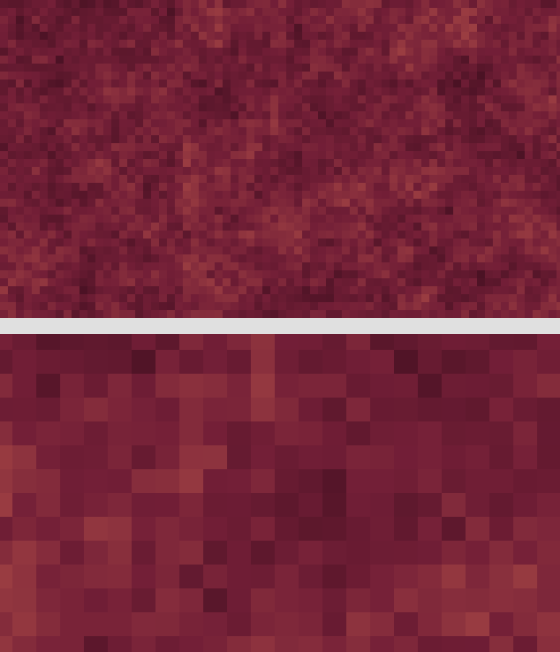
Top, the full canvas; bottom, a detail of the centre.
Write a WebGL 2 fragment shader that draws this texture.

```glsl
#version 300 es
precision highp float;
// Wine-red mosaic of square tiles on a regular grid, forty rows high.
// Each tile takes one flat tone: its own random value plus two layers of
// smooth noise that gather tiles into soft lighter and darker patches.

uniform vec2 u_resolution;
out vec4 fragColor;

const float ROWS = 40.0;
const float MEAN_TONE = 0.453;   // tone is the red level of the ramp
const float TONE_SPREAD = 0.056;

const vec3 DARK = vec3(0.29, 0.07, 0.14);
const vec3 WINE = vec3(0.45, 0.12, 0.215);
const vec3 BRICK = vec3(0.64, 0.265, 0.265);

float hash(vec2 p) {
    return fract(sin(dot(p, vec2(127.1, 311.7))) * 43758.5453);
}

// Bell-shaped random value with zero mean and unit deviation
float grain(vec2 cell) {
    float sum = hash(cell + 17.0) + hash(cell + vec2(91.0, 43.0));
    return (sum - 1.0) * 2.45;
}

// Smooth value noise, scaled to about unit deviation
float patches(vec2 p) {
    vec2 i = floor(p);
    vec2 f = smoothstep(0.0, 1.0, fract(p));
    float low = mix(hash(i), hash(i + vec2(1.0, 0.0)), f.x);
    float high = mix(hash(i + vec2(0.0, 1.0)), hash(i + 1.0), f.x);
    return (mix(low, high, f.y) - 0.5) * 4.67;
}

// Dark plum through wine to brick red
vec3 ramp(float tone) {
    vec3 lower = mix(DARK, WINE, clamp((tone - DARK.r) / (WINE.r - DARK.r), 0.0, 1.0));
    float upper = clamp((tone - WINE.r) / (BRICK.r - WINE.r), 0.0, 1.0);
    return mix(lower, BRICK, upper);
}

vec3 tileColor(vec2 cell) {
    float n = 0.75 * grain(cell)
            + 0.50 * patches(cell / 2.7 + 31.3)
            + 0.43 * patches(cell / 8.0 + 73.6);
    return ramp(MEAN_TONE + TONE_SPREAD * n);
}

// Flat tiles whose shared borders are blended over one pixel
vec3 mosaic(vec2 p, float pixel) {
    vec2 base = floor(p - 0.5);
    vec2 t = clamp((fract(p - 0.5) - 0.5) / pixel + 0.5, 0.0, 1.0);
    vec3 low = mix(tileColor(base), tileColor(base + vec2(1.0, 0.0)), t.x);
    vec3 high = mix(tileColor(base + vec2(0.0, 1.0)), tileColor(base + 1.0), t.x);
    return mix(low, high, t.y);
}

void main() {
    float pixel = ROWS / u_resolution.y;
    fragColor = vec4(mosaic(gl_FragCoord.xy * pixel, pixel), 1.0);
}
```
